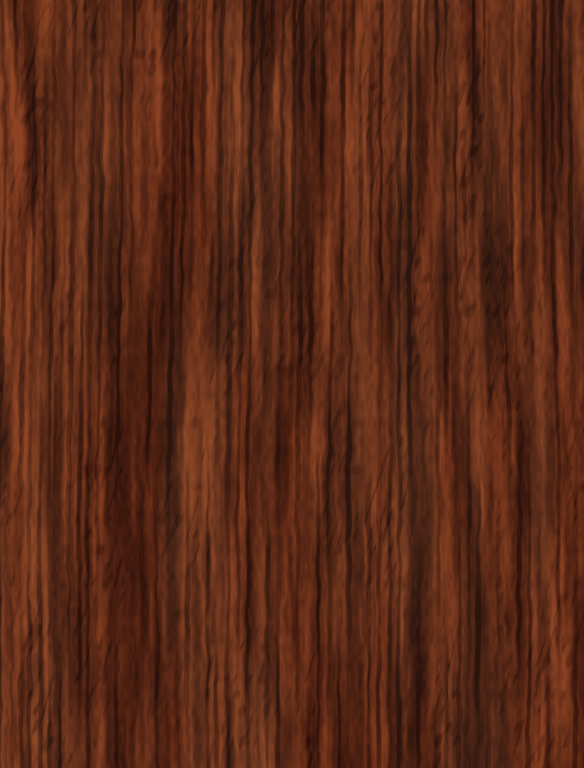
Give the GLSL for this texture, as a Shadertoy shader.

```glsl
// Dark reddish-brown wood veneer with fine, slightly wavy vertical grain.
#define LINE_COUNT 78.0      // dark growth lines per canvas height
#define LINE_DEPTH 0.85      // how strongly the lines darken the wood
#define WAVINESS 0.016       // sideways drift of the grain
#define RAGGEDNESS 0.0035    // small wobble of the streak edges
#define STREAK_CONTRAST 1.45
#define FIBRE_CONTRAST 0.95
#define PORE_DEPTH 0.55
#define PORE_SLANT 0.28
#define DARK_WOOD vec3(0.195, 0.085, 0.052)
#define MID_WOOD vec3(0.345, 0.157, 0.087)
#define LIGHT_WOOD vec3(0.525, 0.258, 0.138)

float hash(vec2 p) {
    return fract(sin(dot(p, vec2(127.1, 311.7))) * 43758.5453);
}

float noise(vec2 p) {
    vec2 cell = floor(p);
    vec2 f = fract(p);
    f = f * f * (3.0 - 2.0 * f);
    float low = mix(hash(cell), hash(cell + vec2(1, 0)), f.x);
    float high = mix(hash(cell + vec2(0, 1)), hash(cell + vec2(1, 1)), f.x);
    return mix(low, high, f.y);
}

// Noise centred on zero, stretched by separate frequencies across and along.
float grain(vec2 p, float across, float along, float seed) {
    return noise(p * vec2(across, along) + seed * 17.3) - 0.5;
}

// Dark lines, each with its own offset and width, fading in and out along y.
float growthLines(vec2 p) {
    float x = p.x * LINE_COUNT;
    float id = floor(x);
    float centre = 0.5 + 0.3 * (hash(vec2(id, 3.0)) - 0.5);
    float halfWidth = mix(0.12, 0.26, noise(vec2(id * 7.0, p.y * 9.0)));
    float strength = smoothstep(0.15, 0.8, noise(vec2(id * 5.0 + 40.0, p.y * 4.0)));
    float d = abs(fract(x) - centre);
    return strength * (1.0 - smoothstep(halfWidth - 0.1, halfWidth + 0.12, d));
}

// Short slanted flecks, gathered in patches.
float pores(vec2 p) {
    vec2 slanted = vec2(p.x - PORE_SLANT * p.y, p.y);
    float fleck = smoothstep(0.12, 0.36, grain(slanted, 210.0, 48.0, 8.0));
    return fleck * smoothstep(-0.2, 0.25, grain(p, 28.0, 4.0, 9.0));
}

void mainImage(out vec4 fragColor, in vec2 fragCoord) {
    vec2 uv = fragCoord / iResolution.y;

    // Bend the grain gently, then roughen its edges
    vec2 p = uv;
    p.x += WAVINESS * grain(uv, 4.0, 2.2, 1.0);
    p.x += RAGGEDNESS * grain(uv, 60.0, 32.0, 2.0);

    // Tone runs from -1 (dark) to 1 (light)
    float tone = 0.24;
    tone += 0.6 * grain(p, 11.0, 1.1, 3.0);
    tone += STREAK_CONTRAST * grain(p, 72.0, 4.5, 4.0);
    tone += FIBRE_CONTRAST * grain(p, 175.0, 13.0, 5.0);
    tone += 0.5 * grain(p, 330.0, 85.0, 6.0);
    tone -= LINE_DEPTH * growthLines(p);
    tone -= PORE_DEPTH * pores(p);

    // Wood colour with patches that lean redder or browner
    vec3 color = mix(MID_WOOD, LIGHT_WOOD, clamp(tone, 0.0, 1.15));
    color = mix(color, DARK_WOOD, clamp(-tone, 0.0, 1.15));
    color += vec3(0.0, 0.032, 0.03) * grain(p, 34.0, 2.5, 7.0);

    fragColor = vec4(color, 1.0);
}
```
